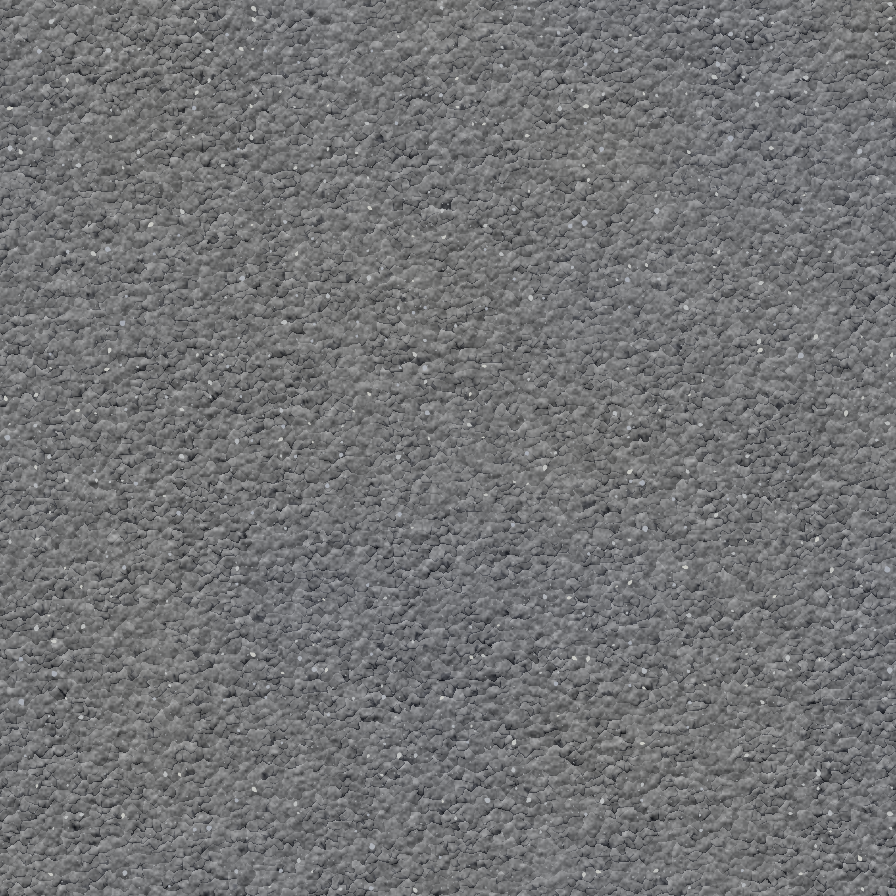
Write a Shadertoy shader that draws this texture.

```glsl
// Worn grey asphalt: packed fine grit, small shadowed pits and sparse pale mineral chips.

// Integer hash giving three values in 0..1
vec3 hash(vec2 cell) {
    uvec3 v = uvec3(ivec3(ivec2(cell), 17)) * 1664525u + 1013904223u;
    v.x += v.y * v.z; v.y += v.z * v.x; v.z += v.x * v.y;
    v ^= v >> 16u;
    v.x += v.y * v.z; v.y += v.z * v.x; v.z += v.x * v.y;
    return vec3(v >> 8u) / 16777216.0;
}

float noise(vec2 p) {
    vec2 i = floor(p), f = fract(p);
    f = f * f * (3.0 - 2.0 * f);
    return mix(mix(hash(i).x, hash(i + vec2(1, 0)).x, f.x),
               mix(hash(i + vec2(0, 1)).x, hash(i + vec2(1, 1)).x, f.x), f.y);
}

// Rough surface height
float height(vec2 p) {
    return 0.6 * noise(p * 118.0) + 0.4 * noise(p * 237.0 + 31.0);
}

// Nearest stone: xy = offset from its centre, z = gap to the next stone, w = its tone
vec4 stone(vec2 p) {
    vec2 base = floor(p), nearest = vec2(0);
    float first = 9.0, second = 9.0, tone = 0.0;
    for (int y = -1; y <= 1; y++)
    for (int x = -1; x <= 1; x++) {
        vec2 cell = base + vec2(x, y);
        vec3 rnd = hash(cell + 700.0);
        vec2 offset = p - cell - rnd.xy;
        float d = length(offset);
        if (d < first) {
            second = first;
            first = d;
            nearest = offset;
            tone = rnd.z;
        } else second = min(second, d);
    }
    return vec4(nearest, second - first, tone);
}

// Scattered angular chips: x = coverage, y = random tone
vec2 chips(vec2 p, float cells, float density, float pixel) {
    vec2 q = p * cells, cell = floor(q);
    vec3 rnd = hash(cell + cells * 13.0), shape = hash(cell + cells * 29.0);
    vec2 d = q - cell - mix(vec2(0.3), vec2(0.7), rnd.xy);
    float turn = shape.x * 6.283;
    d = mat2(cos(turn), -sin(turn), sin(turn), cos(turn)) * d;
    d.x *= 1.0 + 0.6 * shape.y;
    float dist = max(length(d), abs(d.x) + 0.75 * d.y);
    float radius = mix(0.1, 0.23, shape.z * shape.z);
    float soft = pixel * cells * 0.6;
    float cover = 1.0 - smoothstep(radius - soft, radius + soft, dist);
    return vec2(cover * step(rnd.z, density), shape.y);
}

void mainImage(out vec4 fragColor, in vec2 fragCoord) {
    vec2 p = fragCoord / iResolution.y;
    float pixel = 1.0 / iResolution.y;
    vec2 light = normalize(vec2(-0.35, 1.0));

    // Broad wear makes some areas smoother than others
    float wear = 0.6 * noise(p * 4.0 + 5.0) + 0.4 * noise(p * 11.0);
    float rough = mix(0.75, 1.25, wear);

    // Side-lit surface relief
    float relief = height(p) - height(p + light * 0.0038);
    float grey = 0.458 + 0.28 * rough * relief;

    // Packed stones, each with its own tone and a lit upper edge
    vec2 warp = vec2(noise(p * 150.0), noise(p * 150.0 + 60.0)) - 0.5;
    vec4 s = stone(p * vec2(98.0, 108.0) + warp * 0.7);
    grey += 0.1 * (s.w - 0.5) + 0.1 * rough * dot(s.xy, light);

    // Dark pits below the stones
    float gap = 1.0 - smoothstep(0.02, 0.35, s.z);
    float below = smoothstep(0.05, -0.35, dot(s.xy, light));
    float pit = gap * below * smoothstep(0.35, 0.65, noise(p * 70.0 + 90.0));
    grey -= 0.17 * rough * pit;

    // Fine sand and slow unevenness
    grey += 0.12 * (noise(p * 430.0) - 0.5) + 0.025 * (0.5 - wear);

    // Neutral grey, bluer in shadow and slightly warm in patches
    float warmth = noise(p * 6.0 + 40.0) - 0.5;
    vec3 color = grey + vec3(-0.003, 0.0, 0.006) + warmth * vec3(0.008, 0.003, -0.014);
    color += pit * vec3(-0.004, 0.0, 0.014);

    // Dull small chips, then bright larger ones
    vec2 small = chips(p, 165.0, 0.1, pixel);
    color = mix(color, vec3(0.6, 0.61, 0.62) + 0.12 * small.y, 0.85 * small.x);
    vec2 large = chips(p + 0.37, 62.0, 0.13, pixel);
    vec3 mineral = mix(vec3(0.68, 0.7, 0.74), vec3(0.84, 0.84, 0.81), large.y);
    color = mix(color, mineral, 0.9 * large.x);

    fragColor = vec4(clamp(color, 0.0, 1.0), 1.0);
}
```
